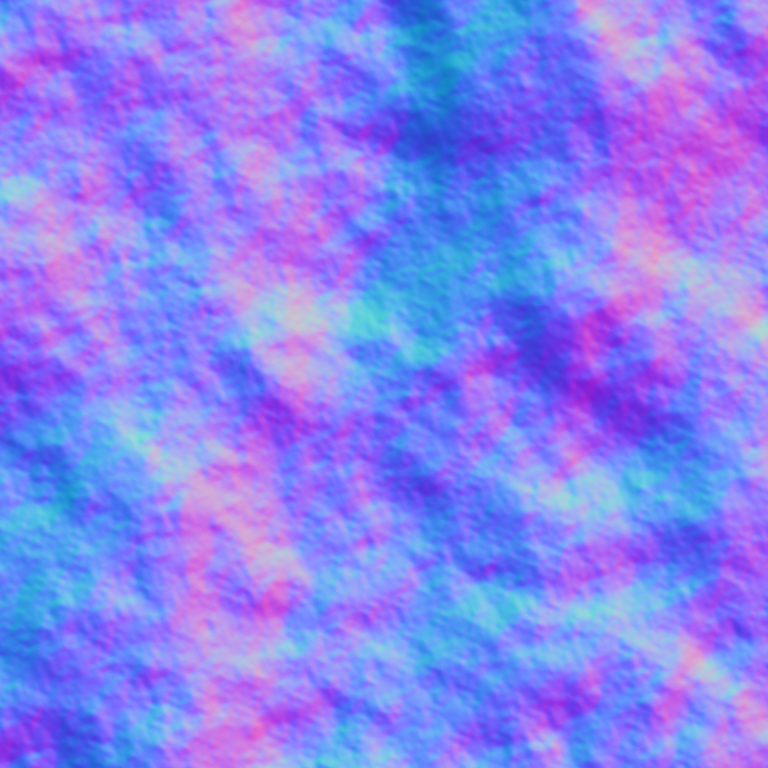
Reproduce this texture map procedurally as a Shadertoy shader.

```glsl
// Tangent-space normal map of a rough, cloudy height field.
// Sums the exact slopes of several octaves of value noise, each octave
// finer, weaker and turned, then packs the unit normal into a colour.

const int OCTAVES = 6;
const float BASE_CELLS = 3.6;     // coarsest cells across the canvas
const float SLOPE_FALLOFF = 0.78; // slope kept from one octave to the next
const float OCTAVE_TURN = 0.55;   // radians between octaves
const float RELIEF = 0.6;         // steepness of the surface

float hash(vec2 cell) {
    vec3 p = fract(cell.xyx * vec3(0.1031, 0.1030, 0.0973));
    p += dot(p, p.yzx + 33.33);
    return fract((p.x + p.y) * p.z);
}

mat2 rotation(float angle) {
    float c = cos(angle), s = sin(angle);
    return mat2(c, s, -s, c);
}

// Analytic gradient of smoothly interpolated value noise
vec2 noiseSlope(vec2 p) {
    vec2 cell = floor(p);
    vec2 f = p - cell;
    vec2 ease = f * f * (3.0 - 2.0 * f);
    vec2 easeSlope = 6.0 * f * (1.0 - f);
    float a = hash(cell);
    float b = hash(cell + vec2(1.0, 0.0));
    float c = hash(cell + vec2(0.0, 1.0));
    float d = hash(cell + vec2(1.0, 1.0));
    return easeSlope * vec2(mix(b - a, d - c, ease.y),
                            mix(c - a, d - b, ease.x));
}

// Layered slopes, each rotated back into canvas axes
vec2 surfaceSlope(vec2 uv, float cells, float falloff, float turn) {
    vec2 slope = vec2(0.0);
    float weight = 1.0;
    for (int i = 0; i < OCTAVES; i++) {
        mat2 frame = rotation(turn * float(i));
        vec2 offset = vec2(17.3, 41.7) * float(i + 1);
        slope += weight * (noiseSlope(frame * uv * cells + offset) * frame);
        cells *= 2.0;
        weight *= falloff;
    }
    return slope;
}

vec3 packNormal(vec2 slope) {
    return 0.5 + 0.5 * normalize(vec3(-slope, 1.0));
}

void mainImage(out vec4 fragColor, in vec2 fragCoord) {
    vec2 uv = fragCoord / iResolution.y;
    vec2 slope = RELIEF * surfaceSlope(uv, BASE_CELLS, SLOPE_FALLOFF, OCTAVE_TURN);
    fragColor = vec4(packNormal(slope), 1.0);
}
```
